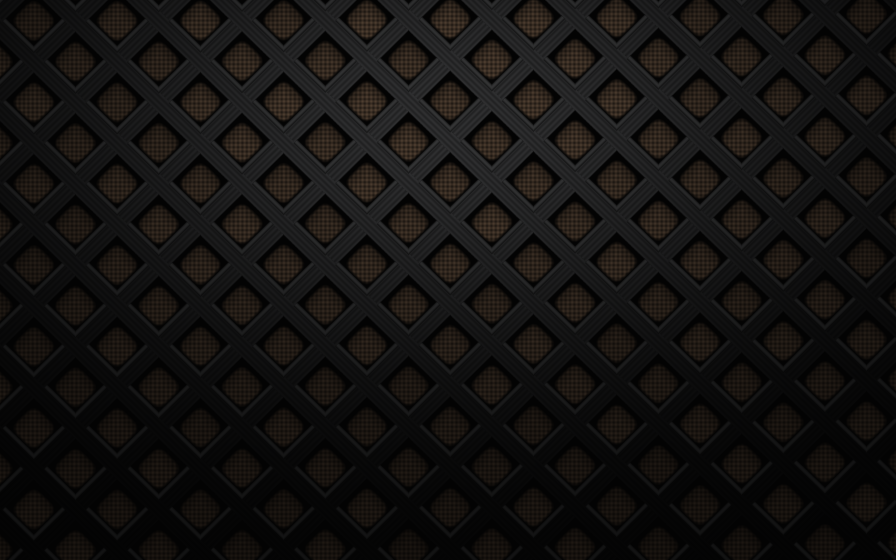
Give the GLSL for this pattern, as a Shadertoy shader.

```glsl
// A dark diagonal lattice over brown woven cloth, lit from above the centre.
// Rotating the plane makes every hole a unit square; the square's sides give
// the bars, the shadowed upper walls and the lit lower bevels.

const vec2  PITCH       = vec2(0.1487, 0.1454);  // hole spacing, in canvas heights
const vec2  FIRST_HOLE  = vec2(0.0604, 0.9625);
const float ROW_BOW     = 0.0052;                // rows rise slightly to the right
const float HOLE        = 0.365;                 // half size of the opening, in cells
const float BEVEL_INNER = 0.300;
const float BEVEL_OUTER = 0.390;
const float CLOTH       = 0.275;
const float RIBS        = 13.0;                  // ribs per cell
const float THREAD      = 0.0078;                // cloth thread spacing
const vec2  LIGHT_POS   = vec2(0.80, 0.79);
const vec2  LIGHT_SIZE  = vec2(0.72, 0.43);
const vec3  BAR_COLOR   = vec3(0.160, 0.161, 0.165);
const vec3  BEVEL_COLOR = vec3(0.205, 0.207, 0.210);
const vec3  CLOTH_COLOR = vec3(0.225, 0.178, 0.138);
const vec3  SHADOW      = vec3(0.010);
const float TAU         = 6.2831853;

float hash(vec2 p) {
    return fract(sin(dot(p, vec2(127.1, 311.7))) * 43758.5);
}

// 1 below the edge, 0 above it
float below(float x, float edge, float blur) {
    return 1.0 - smoothstep(edge - blur, edge + blur, x);
}

// Cosine ripple that fades out when too fine for the canvas
float ripple(float x, float pixel) {
    return cos(TAU * x) * (1.0 - smoothstep(0.4, 0.8, pixel));
}

float clothWeave(vec2 p, float pixel) {
    vec2 t = p / THREAD;
    float w = pixel / THREAD;
    return 1.0 + 0.20 * ripple(t.x, w) + 0.20 * ripple(t.y, w);
}

void mainImage(out vec4 fragColor, in vec2 fragCoord) {
    vec2 p = fragCoord / iResolution.y;
    float pixel = 1.0 / iResolution.y;

    // Rotated lattice: holes sit at whole numbers
    vec2 q = (p - FIRST_HOLE - vec2(0.0, ROW_BOW * p.x * p.x)) / PITCH;
    vec2 lattice = vec2(q.x + q.y, q.x - q.y);
    vec2 cell = floor(lattice + 0.5);
    vec2 f = lattice - cell;
    float blur = 1.414 * pixel / PITCH.y;

    // Reach towards the two upper and the two lower sides of the hole
    float upper = max(f.x, -f.y);
    float lower = max(-f.x, f.y);

    vec2 toLight = (p - LIGHT_POS) / LIGHT_SIZE;
    float light = exp(-dot(toLight, toLight));
    float softLight = mix(0.34, 1.0, light);

    // Ribbed bars, one direction laid over the other
    float across = abs(f.x) > HOLE ? f.x : f.y;
    float ribs = 1.0 + 0.16 * ripple(across * RIBS, RIBS * blur);
    vec3 col = BAR_COLOR * ribs * (0.07 + 0.93 * light);

    // Opening in deep shadow
    float opening = below(max(upper, lower), HOLE, blur);
    col = mix(col, SHADOW, opening);

    // Cloth at the bottom, with rounded corners and a shaded rim
    vec2 f2 = f * f;
    float radius = pow(dot(f2 * f2, vec2(1.0)), 0.25);
    float cloth = below(radius, CLOTH, max(blur, 0.035));
    float shade = mix(1.0, 0.72, smoothstep(0.05, CLOTH, upper));
    float tone = 0.92 + 0.16 * hash(cell);
    vec3 clothCol = CLOTH_COLOR * clothWeave(p, pixel) * shade * tone * softLight;
    col = mix(col, clothCol, cloth);

    // Lit bevels along the lower sides, rounded in section
    float section = (lower - BEVEL_INNER) / (BEVEL_OUTER - BEVEL_INNER);
    float round01 = sin(0.5 * TAU * clamp(section, 0.0, 1.0));
    float bevel = below(lower, BEVEL_OUTER, blur) * below(BEVEL_INNER, lower, blur)
                * below(upper, BEVEL_OUTER - 0.02, blur);
    vec3 bevelCol = BEVEL_COLOR * softLight * mix(0.25, 1.0, round01);
    col = mix(col, bevelCol, bevel);

    fragColor = vec4(col, 1.0);
}
```
